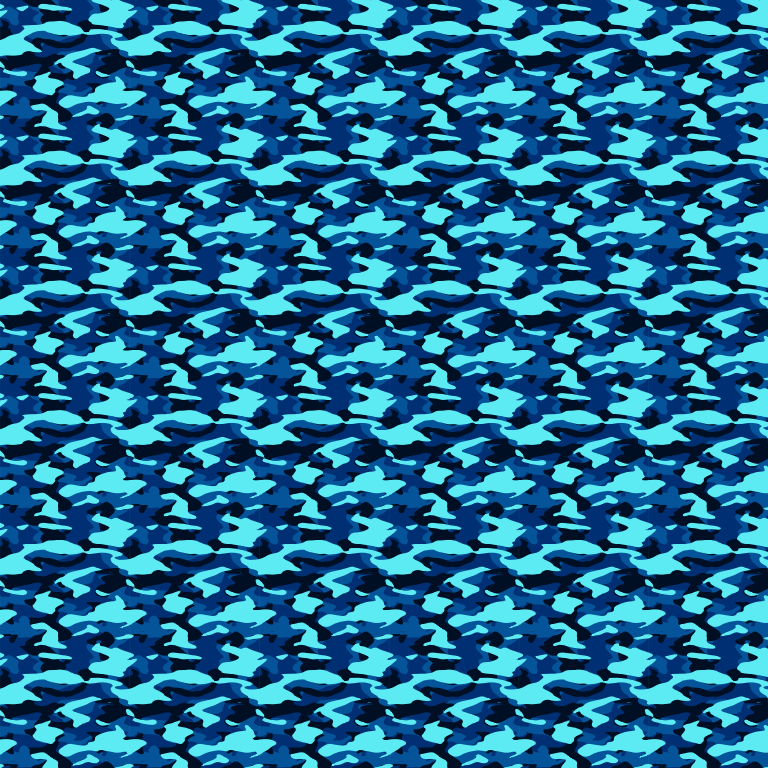
Write a WebGL 2 fragment shader that draws this pattern.

```glsl
#version 300 es
precision highp float;
// Blue camouflage: one seamless square tile repeated across the canvas.
// Each colour is a layer of periodic gradient noise, stretched sideways,
// bent by a domain warp and cut at a level that sets its share of the area.

uniform vec2 u_resolution;
out vec4 fragColor;

const float REPEATS = 5.92;                  // tiles across and down
const ivec2 BLOB_CELLS = ivec2(4, 8);        // noise cells per tile, wide blobs
const ivec2 WARP_CELLS = ivec2(5, 10);
const vec2 WARP_AMOUNT = vec2(0.15, 0.065);  // in tiles
const float DETAIL = 0.42;                   // weight of the second octave

const float MID_CUT = 0.050;
const float DARK_CUT = 0.058;
const float CYAN_CUT = 0.108;

const vec3 NAVY = vec3(0.00, 0.19, 0.45);
const vec3 MID_BLUE = vec3(0.02, 0.33, 0.60);
const vec3 INK = vec3(0.00, 0.06, 0.14);
const vec3 CYAN = vec3(0.36, 0.92, 0.95);

const float SEAM_WIDTH = 0.008;              // in tiles
const float SEAM_STRENGTH = 0.05;

// Integer hash to two values in -1..1
vec2 hashSigned(ivec2 cell, int seed) {
    uvec2 v = uvec2(cell + ivec2(seed * 37, seed * 101));
    v = v * 1664525u + 1013904223u;
    v.x += v.y * 1664525u;
    v.y += v.x * 1664525u;
    v ^= v >> 16u;
    v.x += v.y * 1664525u;
    v.y += v.x * 1664525u;
    v ^= v >> 16u;
    return vec2(v & 0xffffu) / 32767.5 - 1.0;
}

// Slope contribution of one lattice corner, wrapped at the tile edge
float corner(ivec2 cell, ivec2 cells, vec2 offset, int seed) {
    vec2 gradient = hashSigned((cell + 8 * cells) % cells, seed) + 0.0001;
    return dot(normalize(gradient), offset);
}

// Gradient noise that repeats once per tile
float tileNoise(vec2 tile, ivec2 cells, int seed) {
    vec2 p = tile * vec2(cells);
    ivec2 cell = ivec2(floor(p));
    vec2 f = fract(p);
    vec2 s = f * f * f * (f * (f * 6.0 - 15.0) + 10.0);
    float a = corner(cell, cells, f, seed);
    float b = corner(cell + ivec2(1, 0), cells, f - vec2(1.0, 0.0), seed);
    float c = corner(cell + ivec2(0, 1), cells, f - vec2(0.0, 1.0), seed);
    float d = corner(cell + ivec2(1, 1), cells, f - vec2(1.0, 1.0), seed);
    return mix(mix(a, b, s.x), mix(c, d, s.x), s.y);
}

// Warped two-octave field whose high areas form the blobs
float blobField(vec2 tile, int seed) {
    vec2 bend = vec2(tileNoise(tile, WARP_CELLS, seed + 1),
                     tileNoise(tile, WARP_CELLS, seed + 2));
    vec2 q = tile + WARP_AMOUNT * bend;
    return tileNoise(q, BLOB_CELLS, seed + 3)
         + DETAIL * tileNoise(q + 0.06, BLOB_CELLS * 2, seed + 4);
}

// Smooth-edged coverage of one colour layer
float blobMask(vec2 tile, int seed, float cut) {
    float height = blobField(tile, seed) - cut;
    float edge = max(length(vec2(dFdx(height), dFdy(height))), 0.0001);
    return clamp(height / edge + 0.5, 0.0, 1.0);
}

void main() {
    vec2 tile = gl_FragCoord.xy / u_resolution * REPEATS;

    // Layers from back to front
    vec3 color = NAVY;
    color = mix(color, MID_BLUE, blobMask(tile, 10, MID_CUT));
    color = mix(color, INK, blobMask(tile, 20, DARK_CUT));
    color = mix(color, CYAN, blobMask(tile, 30, CYAN_CUT));

    // Faint vertical hairline where tiles join
    float seamDistance = abs(fract(tile.x + 0.5) - 0.5);
    float seam = 1.0 - smoothstep(0.0, SEAM_WIDTH, seamDistance);
    color = mix(color, CYAN, SEAM_STRENGTH * seam);

    fragColor = vec4(color, 1.0);
}
```
